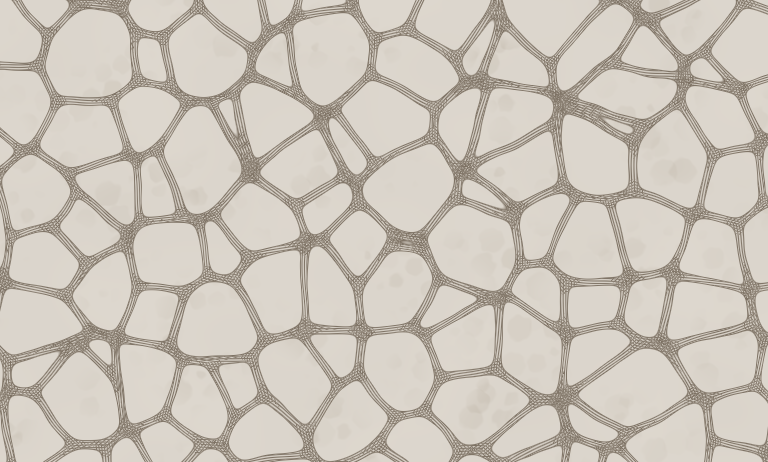
Write a WebGL 2 fragment shader that draws this pattern.

```glsl
#version 300 es
precision highp float;

#define CELLS 7.4          // stones per canvas height
#define JITTER 0.92        // scatter of the stone centres
#define SIZE_SPREAD 0.5    // difference between large and small stones
#define WARP 0.07          // bend of the joints
#define ROUNDING 0.05      // softness of the stone corners
#define JOINT 0.054        // half width of a joint
#define SPACING 0.04       // distance between hatch strokes
#define STROKE 0.0085      // half width of a stroke
#define REACH 0.2          // how far strokes run into the corners
#define TILT 0.16          // skew of the strokes along a joint
#define BLOTCH_SCALE 2.6   // stain density
#define BLOTCH_DEPTH 0.035 // stain strength

uniform vec2 u_resolution;
out vec4 fragColor;

const vec3 STONE = vec3(0.862, 0.838, 0.802);
const vec3 INK = vec3(0.49, 0.445, 0.39);
const vec3 STAIN_TINT = vec3(0.9, 1.0, 1.15);

vec3 hash3(vec2 p) {
  vec3 q = fract(vec3(p.xyx) * vec3(0.1031, 0.1030, 0.0973));
  q += dot(q, q.yxz + 33.33);
  return fract((q.xxy + q.yzz) * q.zyx);
}

float cornerSlope(vec2 cell, vec2 offset) {
  float angle = 6.2832 * hash3(cell + 71.0).x;
  return dot(vec2(cos(angle), sin(angle)), offset);
}

float gradientNoise(vec2 p) {
  vec2 i = floor(p), f = fract(p);
  vec2 u = f * f * f * (f * (f * 6.0 - 15.0) + 10.0);
  vec2 e = vec2(1.0, 0.0);
  return mix(mix(cornerSlope(i, f), cornerSlope(i + e, f - e), u.x),
             mix(cornerSlope(i + e.yx, f - e.yx), cornerSlope(i + 1.0, f - 1.0), u.x), u.y);
}

// Stone centre in xy, size weight in z
vec3 stoneSite(vec2 cell) {
  vec3 h = hash3(cell + 137.0);
  return vec3(cell + 0.5 + JITTER * (h.xy - 0.5), SIZE_SPREAD * h.z);
}

float strokeCover(float dist, float pixel) {
  return clamp((STROKE - abs(dist)) / pixel + 0.5, 0.0, 1.0);
}

// Overlapping soft round stains, gathered into patches
float stains(vec2 p) {
  vec2 q = p * BLOTCH_SCALE + 0.15 * gradientNoise(p * 7.0);
  vec2 base = floor(q);
  float sum = 0.0;
  for (int y = -1; y <= 1; y++)
    for (int x = -1; x <= 1; x++) {
      vec2 cell = base + vec2(x, y);
      vec3 h = hash3(cell + 311.0);
      float radius = mix(0.2, 0.65, h.z);
      float disc = 1.0 - smoothstep(radius - 0.15, radius, length(q - cell - h.xy));
      sum += disc * fract(h.z * 17.0 + h.x);
    }
  return sum * smoothstep(-0.15, 0.35, gradientNoise(p * 0.8 + 19.0));
}

void main() {
  float pixel = CELLS / u_resolution.y;
  vec2 paper = gl_FragCoord.xy * pixel;
  vec2 p = paper + WARP * vec2(gradientNoise(paper * 1.3), gradientNoise(paper * 1.3 + 43.0));

  // Owning stone of a weighted Voronoi diagram
  vec2 base = floor(p), home = base;
  vec3 own = vec3(0.0);
  float best = 1e5;
  for (int y = -2; y <= 2; y++)
    for (int x = -2; x <= 2; x++) {
      vec2 cell = base + vec2(x, y);
      vec3 site = stoneSite(cell);
      float power = dot(p - site.xy, p - site.xy) - site.z;
      if (power < best) { best = power; own = site; home = cell; }
    }

  // Rounded border distance and strokes along every near edge
  float sum = 0.0, hatch = 0.0;
  for (int y = -3; y <= 3; y++)
    for (int x = -3; x <= 3; x++) {
      if (x == 0 && y == 0) continue;
      vec2 cell = home + vec2(x, y);
      vec3 site = stoneSite(cell);
      vec2 span = site.xy - own.xy;
      float gap = max(length(span), 0.001);
      float power = dot(p - site.xy, p - site.xy) - site.z;
      float edge = (power - best) / (2.0 * gap);
      sum += exp(-edge / ROUNDING);
      if (edge < REACH) {
        vec2 normal = span / gap;
        float along = dot(p - 0.5 * (site.xy + own.xy), vec2(-normal.y, normal.x));
        float skewed = edge + TILT * (hash3(cell + home + 503.0).x - 0.5) * along;
        float line = (fract(skewed / SPACING) - 0.5) * SPACING;
        float fade = 1.0 - smoothstep(0.7 * REACH, REACH, edge);
        hatch = max(hatch, strokeCover(line, pixel) * fade);
      }
    }
  float border = -ROUNDING * log(max(sum, 1e-20));

  // Joint mask and loose outline
  float wobble = 0.012 * gradientNoise(paper * 3.0 + 7.0);
  float rim = border - JOINT + wobble;
  float joint = 1.0 - smoothstep(-0.5 * pixel, 0.5 * pixel, rim);
  float ink = max(hatch * joint, strokeCover(rim, pixel));
  ink *= 0.92 + 0.2 * gradientNoise(paper * 6.0);

  // Stained stone, faint joint wash, ink on top
  vec3 color = STONE + 0.012 * gradientNoise(paper * 0.6 + 5.0);
  color -= BLOTCH_DEPTH * stains(paper) * (1.0 - joint) * STAIN_TINT;
  color = mix(color, INK, 0.08 * joint);
  color = mix(color, INK, clamp(ink, 0.0, 1.0));
  fragColor = vec4(color, 1.0);
}
```
